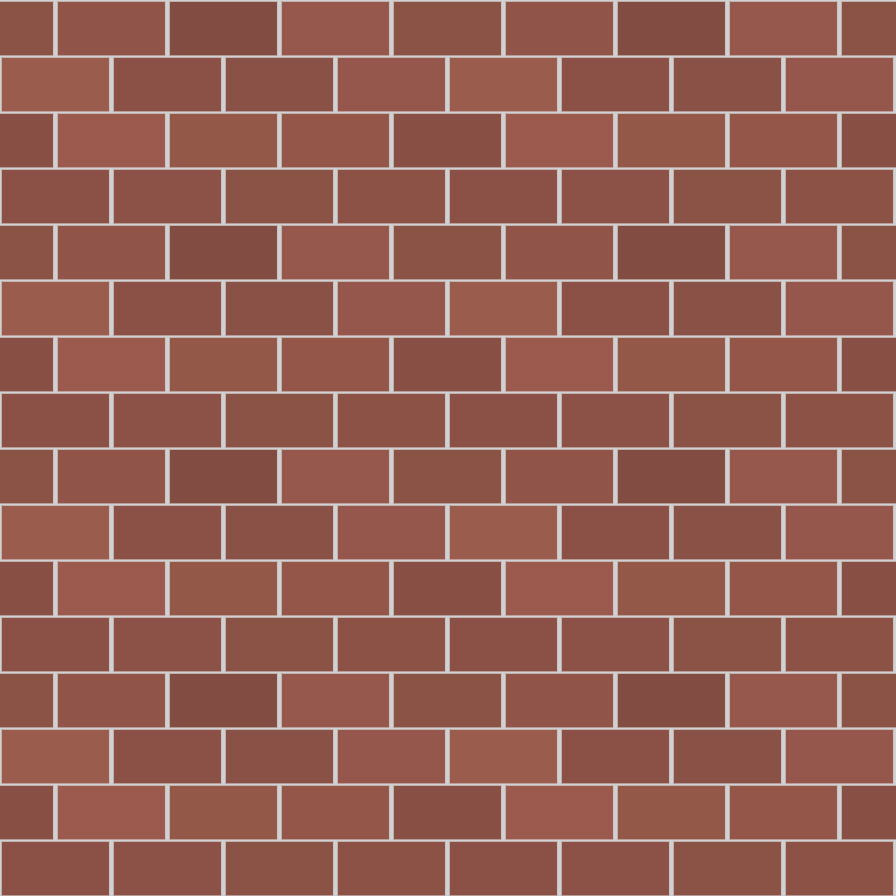
A Shadertoy shader for this texture:

```glsl
const vec2 BRICK_COUNT = vec2(8.0, 16.0);
const float JOINT_WIDTH = 1.0 / 24.0;          // fraction of a brick cell
const vec2 JOINT_SHIFT = vec2(1.0 / 1536.0);   // canvas units
const vec3 CLAY = vec3(0.56, 0.33, 0.28);
const vec3 MORTAR = vec3(0.82);
const vec3 WARM_TINT = vec3(0.0, 0.005, -0.005);

// Firing variation of a four by four group of bricks, bottom row first
const float TONE[16] = float[16](
    0.975, 0.980, 0.973, 0.980,
    0.955, 1.090, 1.035, 1.027,
    1.080, 0.973, 0.965, 1.045,
    0.973, 1.010, 0.920, 1.053);
const float WARMTH[16] = float[16](
    -1.0, -0.5, 0.5, 0.0,
    -0.5, -1.0, 1.0, 0.0,
    1.0, -1.0, -0.5, -0.5,
    0.5, -0.5, -1.0, -0.5);

// Running bond: every other row moves by half a brick
vec2 bondCoordinates(vec2 uv, vec2 count) {
    vec2 grid = uv * count;
    grid.x += 0.5 * mod(floor(grid.y), 2.0);
    return grid;
}

vec3 brickColor(vec2 cell, vec3 clay) {
    ivec2 member = ivec2(mod(cell, 4.0));
    int index = member.x + 4 * member.y;
    return clay * TONE[index] + WARM_TINT * WARMTH[index];
}

// Smoothed joint coverage; cellPixels is the size of one cell in pixels
float jointMask(vec2 local, float width, vec2 cellPixels) {
    vec2 toJoint = 0.5 - abs(local - 0.5);
    vec2 inside = (0.5 * width - toJoint) * cellPixels;
    vec2 coverage = smoothstep(-0.75, 0.75, inside);
    return max(coverage.x, coverage.y);
}

void mainImage(out vec4 fragColor, in vec2 fragCoord) {
    vec2 uv = fragCoord / iResolution.xy + JOINT_SHIFT;
    vec2 grid = bondCoordinates(uv, BRICK_COUNT);
    vec2 cellPixels = iResolution.xy / BRICK_COUNT;

    vec3 brick = brickColor(floor(grid), CLAY);
    float joint = jointMask(fract(grid), JOINT_WIDTH, cellPixels);
    fragColor = vec4(mix(brick, MORTAR, joint), 1.0);
}
```
